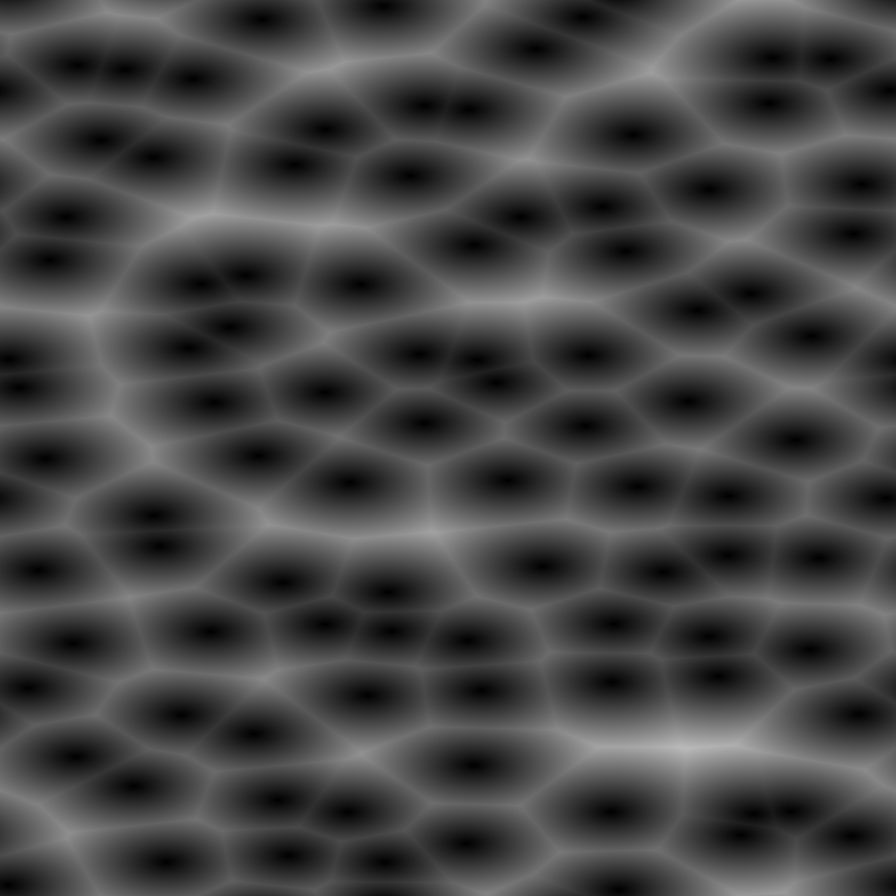
Write a WebGL 2 fragment shader that draws this texture.

```glsl
#version 300 es
precision highp float;
// Stretched cellular noise: each pixel is shaded by its distance to the
// nearest seed, giving dark oval cores that meet in soft pale creases.
// One jittered seed sits in each cell of a grid that wraps at the borders.

#define COLUMNS 8
#define ROWS 12
#define JITTER 0.9      // share of a cell the seeds may wander over
#define STRETCH 2.0     // width of the ovals over their height
#define BRIGHTNESS 0.74 // grey gained per row height of distance
#define SEED 17u

uniform vec2 u_resolution;
out vec4 fragColor;

// Integer hash of a cell to two values in 0..1
vec2 hash2(uvec2 v) {
    v = v * 1664525u + 1013904223u;
    v.x += v.y * 1664525u;
    v.y += v.x * 1664525u;
    v ^= v >> 16u;
    v.x += v.y * 1664525u;
    v.y += v.x * 1664525u;
    v ^= v >> 16u;
    return vec2(v & 65535u) / 65535.0;
}

// Seed position inside a cell, the same for cells one whole tile apart
vec2 seedInCell(ivec2 cell) {
    ivec2 grid = ivec2(COLUMNS, ROWS);
    ivec2 wrapped = (cell + grid) % grid;
    return 0.5 + JITTER * (hash2(uvec2(wrapped) + SEED) - 0.5);
}

// Distance to the nearest seed, in row heights, with x compressed
float nearestSeed(vec2 uv) {
    vec2 p = uv * vec2(COLUMNS, ROWS);
    ivec2 home = ivec2(floor(p));
    vec2 metric = vec2(float(ROWS) / (float(COLUMNS) * STRETCH), 1.0);
    float nearestSq = 1e4;
    for (int y = -2; y <= 2; y++) {
        for (int x = -2; x <= 2; x++) {
            ivec2 cell = home + ivec2(x, y);
            vec2 offset = (vec2(cell) + seedInCell(cell) - p) * metric;
            nearestSq = min(nearestSq, dot(offset, offset));
        }
    }
    return sqrt(nearestSq);
}

void main() {
    vec2 uv = gl_FragCoord.xy / u_resolution;
    float grey = clamp(BRIGHTNESS * nearestSeed(uv), 0.0, 1.0);
    fragColor = vec4(vec3(grey), 1.0);
}
```
